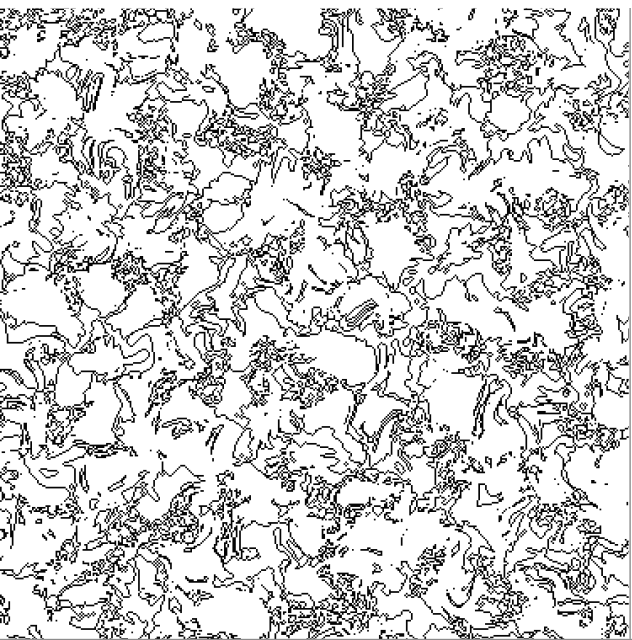
This texture is drawn by a WebGL 1 fragment shader. Its source:

```glsl
precision highp float;

uniform vec2 u_resolution;

const float GRID = 380.0;        // drawing cells per canvas height
const float TOP_MARGIN = 0.013;
const vec3 PAPER = vec3(1.0);
const vec3 INK = vec3(0.015);
const vec3 FRAME = vec3(0.55);

vec2 hash2(vec2 p) {
  vec3 q = fract(p.xyx * vec3(0.1031, 0.1030, 0.0973));
  q += dot(q, q.yzx + 33.33);
  return fract((q.xx + q.yz) * q.zy);
}

// Nearest distance, second distance and random id of the nearest point
vec3 cellular(vec2 p) {
  vec2 base = floor(p);
  vec3 best = vec3(8.0, 8.0, 0.0);
  for (int j = -1; j <= 1; j++) {
    for (int i = -1; i <= 1; i++) {
      vec2 cell = base + vec2(float(i), float(j));
      vec2 seed = hash2(cell);
      float d = length(cell + seed - p);
      if (d < best.x) {
        best = vec3(d, best.x, fract(seed.x * 7.0 + seed.y * 13.0));
      } else {
        best.y = min(best.y, d);
      }
    }
  }
  return best;
}

// Layered sines, each turned and finer than the last
float waves(vec2 p) {
  float sum = 0.0;
  for (int i = 0; i < 4; i++) {
    p = mat2(0.8, 0.6, -0.6, 0.8) * p * 1.35 + 2.7;
    sum += sin(p.x + 1.7 * sin(p.y));
  }
  return sum * 0.25;
}

vec2 warp(vec2 p, float frequency, float amount) {
  vec2 q = p * frequency;
  return p + amount * vec2(waves(q), waves(q.yx + 31.0));
}

// 1 inside the broken web, the specks and the tangled clumps
float solid(vec2 p) {
  vec2 bent = warp(warp(p, 16.0, 0.035), 75.0, 0.014);
  vec3 web = cellular(bent * 10.5 + 3.0);
  vec3 grain = cellular(bent * 38.0 + 40.0);
  float gap = web.y - web.x;

  float width = 0.11 + 0.24 * waves(p * 13.0 + 5.0) + 0.35 * (grain.x - 0.42);
  float inside = step(gap, width);

  float radius = 0.36 * step(0.82, grain.z);
  inside = max(inside, step(grain.x, radius));

  float clump = waves(p * 17.0 + 60.0);
  if (clump > 0.25 && gap < 0.45) {
    vec3 knot = cellular(warp(p, 120.0, 0.005) * 88.0);
    inside = abs(inside - step(knot.x, 0.43));
  }
  return inside;
}

// Inner boundary: a filled cell with at least one empty neighbour
float outline(float centre, float left, float right, float down, float up) {
  return centre * (1.0 - left * right * down * up);
}

float band(float x, float centre, float halfWidth, float soft) {
  return 1.0 - smoothstep(halfWidth - soft, halfWidth + soft, abs(x - centre));
}

void main() {
  vec2 uv = gl_FragCoord.xy / u_resolution.y;
  float aspect = u_resolution.x / u_resolution.y;
  float pixel = 1.0 / u_resolution.y;

  // Sample a small block of cells, leaving out its unused corners
  vec2 position = uv * GRID - 0.5;
  vec2 base = floor(position);
  float s[16];
  for (int j = 0; j < 4; j++) {
    for (int i = 0; i < 4; i++) {
      s[j * 4 + i] = 0.0;
      bool corner = (i == 0 || i == 3) && (j == 0 || j == 3);
      if (!corner) {
        vec2 cell = base + vec2(float(i), float(j)) - 0.5;
        s[j * 4 + i] = solid(cell / GRID);
      }
    }
  }

  // Blend the four nearest outline cells over the pixel footprint
  vec2 blend = clamp((position - base - 0.5) / (GRID * pixel) + 0.5, 0.0, 1.0);
  float a = outline(s[5], s[4], s[6], s[1], s[9]);
  float b = outline(s[6], s[5], s[7], s[2], s[10]);
  float c = outline(s[9], s[8], s[10], s[5], s[13]);
  float d = outline(s[10], s[9], s[11], s[6], s[14]);
  float ink = mix(mix(a, b, blend.x), mix(c, d, blend.x), blend.y);

  // Blank margins, then the thin frame on the right and bottom
  ink *= 1.0 - smoothstep(-pixel, pixel, uv.y - 1.0 + TOP_MARGIN);
  ink *= 1.0 - smoothstep(-pixel, pixel, uv.x - aspect + 0.005);
  float frame = band(uv.x, aspect - 0.003, 0.001, pixel * 0.5);
  frame *= step(uv.y, 1.0 - TOP_MARGIN);
  frame = max(frame, band(uv.y, 0.001, 0.001, pixel * 0.5));

  vec3 color = mix(PAPER, INK, ink);
  gl_FragColor = vec4(mix(color, FRAME, frame), 1.0);
}
```
